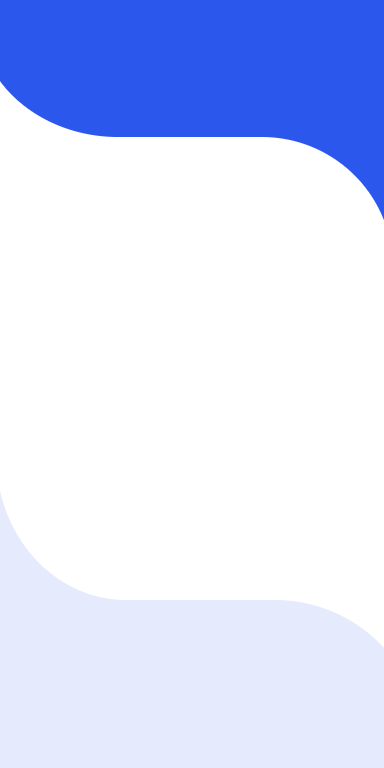
Reproduce this background procedurally as a Shadertoy shader.

```glsl
// A white page between a blue header and a pale blue footer.
// Each band edge is a level line that rises on the left and falls on the
// right along quarter ellipses; coverage comes from its distance.

const vec3 PAGE_COLOR   = vec3(1.0);
const vec3 HEADER_COLOR = vec3(0.172, 0.341, 0.929);
const vec3 FOOTER_COLOR = vec3(0.898, 0.918, 0.988);

// The canvas measures 1 by 2 units.
const vec2 CANVAS_SIZE = vec2(1.0, 2.0);

// Height of the level part of each edge
const float HEADER_LEVEL = 1.6432;
const float FOOTER_LEVEL = 0.4375;

// Bends: x where the bend starts, then horizontal and vertical radius
const vec3 HEADER_LEFT  = vec3(0.3073, 0.3646, 0.3151);
const vec3 HEADER_RIGHT = vec3(0.6823, 0.3411, 0.3411);
const vec3 FOOTER_LEFT  = vec3(0.3281, 0.3385, 0.3766);
const vec3 FOOTER_RIGHT = vec3(0.7161, 0.3854, 0.3854);

// Height change (x) and steepness (y) at a distance into an elliptic bend
vec2 ellipseBend(float along, vec2 radii) {
    float t = clamp(along / radii.x, 0.0, 0.995);
    float root = sqrt(1.0 - t * t);
    return vec2(radii.y * (1.0 - root), radii.y * t / (radii.x * root));
}

// Approximate signed distance to a band edge, positive above it
float edgeDistance(vec2 p, float level, vec3 left, vec3 right) {
    vec2 rise = ellipseBend(left.x - p.x, left.yz);
    vec2 fall = ellipseBend(p.x - right.x, right.yz);
    float height = level + rise.x - fall.x;
    float slope = rise.y + fall.y;
    return (p.y - height) / sqrt(1.0 + slope * slope);
}

// Share of a pixel lying on the positive side of an edge
float coverage(float dist, float pixel) {
    return clamp(0.5 + dist / pixel, 0.0, 1.0);
}

void mainImage(out vec4 fragColor, in vec2 fragCoord) {
    vec2 p = fragCoord / iResolution.xy * CANVAS_SIZE;
    vec2 pixelSize = CANVAS_SIZE / iResolution.xy;
    float pixel = max(pixelSize.x, pixelSize.y);

    float header = edgeDistance(p, HEADER_LEVEL, HEADER_LEFT, HEADER_RIGHT);
    float footer = -edgeDistance(p, FOOTER_LEVEL, FOOTER_LEFT, FOOTER_RIGHT);

    // Lay both bands over the page
    vec3 color = mix(PAGE_COLOR, FOOTER_COLOR, coverage(footer, pixel));
    color = mix(color, HEADER_COLOR, coverage(header, pixel));
    fragColor = vec4(color, 1.0);
}
```
